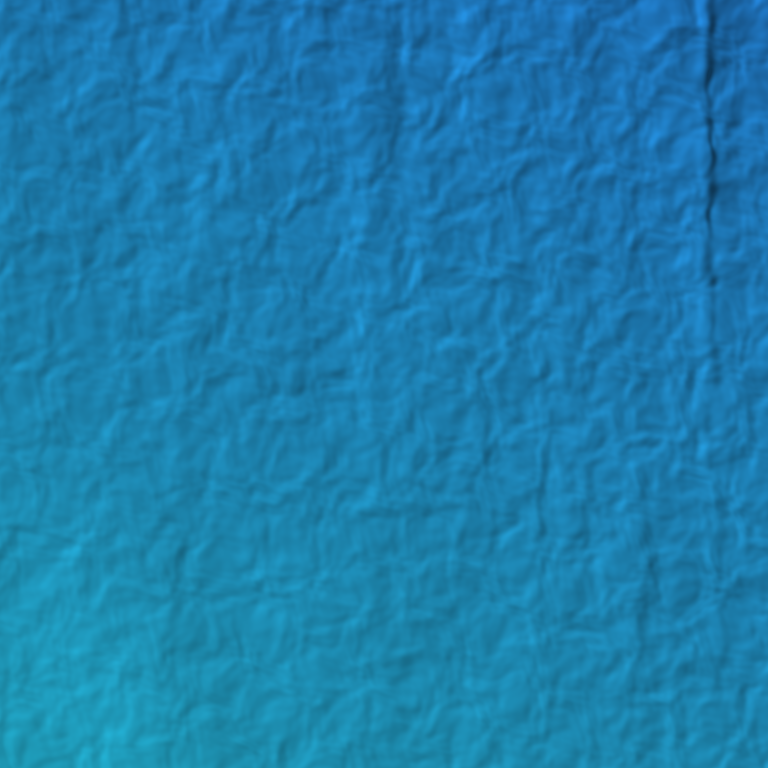
This texture map is drawn by a three.js fragment shader. Its source:

```glsl
// Rough painted plaster wall in blue to teal, side lit, with a vertical crack
varying vec2 vUv;

vec2 hashGradient(vec2 cell) {
  vec3 q = fract(cell.xyx * vec3(0.1031, 0.1030, 0.0973));
  q += dot(q, q.yzx + 33.33);
  float angle = 6.2832 * fract((q.x + q.y) * q.z);
  return vec2(cos(angle), sin(angle));
}

float gradientNoise(vec2 p) {
  vec2 i = floor(p);
  vec2 f = p - i;
  vec2 w = f * f * f * (f * (f * 6.0 - 15.0) + 10.0);
  float a = dot(hashGradient(i), f);
  float b = dot(hashGradient(i + vec2(1.0, 0.0)), f - vec2(1.0, 0.0));
  float c = dot(hashGradient(i + vec2(0.0, 1.0)), f - vec2(0.0, 1.0));
  float d = dot(hashGradient(i + 1.0), f - 1.0);
  return mix(mix(a, b, w.x), mix(c, d, w.x), w.y);
}

// Plaster surface: lumps, grains and long vertical trowel streaks
float plasterHeight(vec2 p) {
  vec2 warp = vec2(gradientNoise(p * 17.0), gradientNoise(p * 17.0 + 41.0));
  vec2 q = p + 0.016 * warp;
  float height = 0.8 * gradientNoise(q * vec2(15.0, 12.0));
  height += 0.8 * gradientNoise(q * vec2(34.0, 29.0) + 7.3);
  height += 0.42 * gradientNoise(q * vec2(62.0, 54.0) + 19.1);
  height += 0.12 * gradientNoise(q * 105.0 + 53.7);
  float streaks = gradientNoise(q * vec2(24.0, 2.6) + 71.0);
  return height + streaks * (0.45 + 0.5 * p.x * p.y);
}

void main() {
  vec2 p = vUv;

  // Teal at the lower left, deeper blue at the upper right
  float blueness = 0.68 * p.y + 0.32 * p.x + 0.06 * gradientNoise(p * 3.0 + 5.0);
  vec3 color = mix(vec3(0.11, 0.565, 0.67), vec3(0.11, 0.415, 0.685), blueness);

  // Light from the upper left
  float slope = plasterHeight(p + vec2(0.0028, -0.0028))
              - plasterHeight(p - vec2(0.0028, -0.0028));
  float roughness = 0.27 + 0.17 * smoothstep(0.4, 1.7, p.x + p.y);
  float light = 1.0 + roughness * slope;

  // Broad stains and a pale patch near the lower left corner
  light += 0.07 * gradientNoise(p * vec2(9.0, 2.2) + 31.0);
  light += 0.09 * exp(-dot((p - vec2(0.13, 0.04)) * vec2(9.0, 6.0),
                           (p - vec2(0.13, 0.04)) * vec2(9.0, 6.0)));

  // Wandering crack that fades downward, with a raised left lip
  float wander = 0.012 * gradientNoise(vec2(p.y * 9.0, 3.5))
               + 0.008 * gradientNoise(vec2(p.y * 31.0, 8.5));
  float across = p.x - 0.928 - wander;
  float depth = smoothstep(0.25, 0.85, p.y)
              * (0.85 + 0.8 * gradientNoise(vec2(p.y * 16.0, 12.5)));
  float width = 0.0065 + 0.005 * gradientNoise(vec2(p.y * 24.0, 21.5));
  light -= 0.38 * depth * exp(-across * across / (width * width));
  light += 0.10 * depth * exp(-pow((across + 0.016) / 0.009, 2.0));
  light -= 0.10 * depth * exp(-pow((across - 0.022) / 0.016, 2.0));

  // Faint hairline groove above the middle
  float groove = p.x - 0.512 - 0.5 * wander;
  light -= 0.09 * smoothstep(0.65, 0.9, p.y) * exp(-pow(groove / 0.012, 2.0));

  gl_FragColor = vec4(color * clamp(light, 0.5, 1.3), 1.0);
}
```
